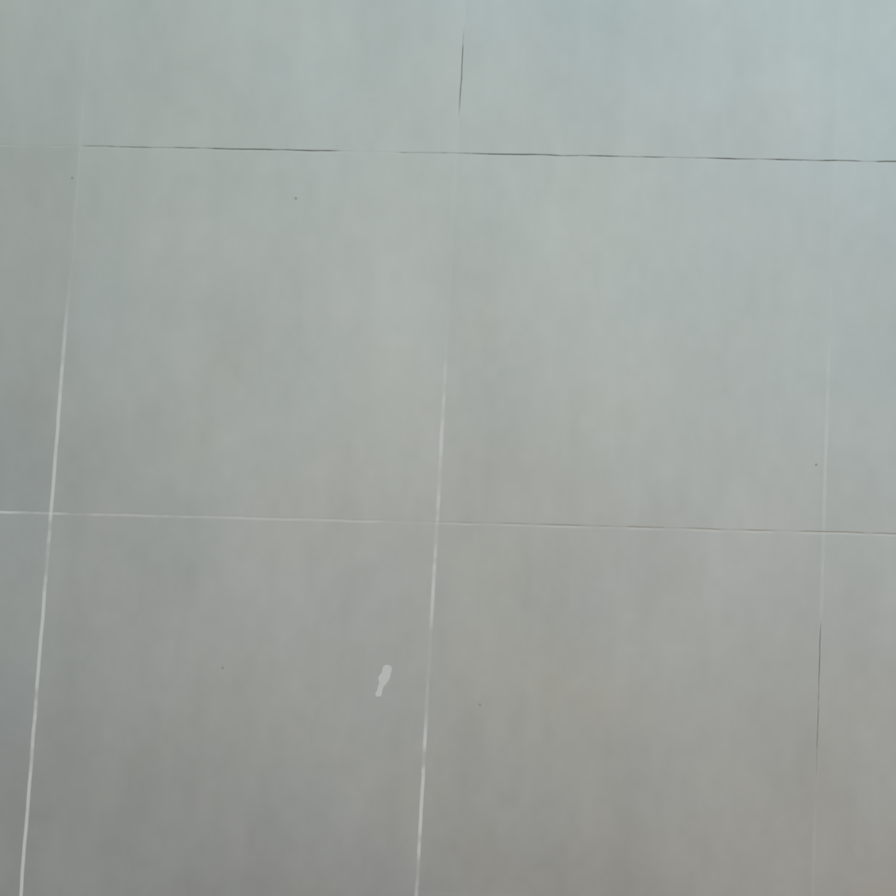
A Shadertoy shader for this texture:

```glsl
const vec3 BOTTOM_LEFT = vec3(0.500, 0.510, 0.503);
const vec3 BOTTOM_RIGHT = vec3(0.595, 0.585, 0.562);
const vec3 TOP_LEFT = vec3(0.622, 0.657, 0.640);
const vec3 TOP_RIGHT = vec3(0.698, 0.757, 0.760);
const vec3 CENTRE_GLOW = vec3(0.040, 0.032, 0.022);
const vec3 PALE_GROUT = vec3(0.735, 0.750, 0.735);
const vec3 DARK_CRACK = vec3(0.370, 0.380, 0.370);
const vec3 BROWN_CRACK = vec3(0.500, 0.470, 0.430);
const float TILE_TINT = 0.014;
const float STREAK_AMOUNT = 0.026;
const float MOTTLE_AMOUNT = 0.036;
const float GRAIN_AMOUNT = 0.020;
const float PALE_HALF_WIDTH = 0.0019;
const float CRACK_HALF_WIDTH = 0.0007;
const float WOBBLE = 0.0013;
const float SPECK_CELLS = 7.0;
const float SPECK_CHANCE = 0.06;
const vec2 FLECK_TOP = vec2(0.432, 0.252);
const vec2 FLECK_BOTTOM = vec2(0.422, 0.226);

// Start and end height of the pale grout and the crack on each column joint
const vec2 PALE_SPAN[3] = vec2[3](vec2(-0.3, 0.64), vec2(-0.3, 0.59), vec2(0.33, 0.61));
const vec2 CRACK_SPAN[3] = vec2[3](vec2(0.70, 0.74), vec2(0.88, 0.96), vec2(0.14, 0.30));
const vec3 PALE_STRENGTH = vec3(0.75, 0.75, 0.42);
const vec3 CRACK_STRENGTH = vec3(0.15, 0.60, 0.60);

float hash(vec2 p) {
    vec3 q = fract(p.xyx * 0.1031);
    q += dot(q, q.yzx + 33.33);
    return fract((q.x + q.y) * q.z);
}

float noise(vec2 p) {
    vec2 i = floor(p), f = fract(p);
    f = f * f * (3.0 - 2.0 * f);
    return mix(mix(hash(i), hash(i + vec2(1, 0)), f.x),
               mix(hash(i + vec2(0, 1)), hash(i + vec2(1, 1)), f.x), f.y);
}

float fbm(vec2 p) {
    float sum = 0.0, amp = 0.5;
    for (int i = 0; i < 4; i++) {
        sum += amp * noise(p);
        p = p * 2.03 + 17.0;
        amp *= 0.5;
    }
    return sum;
}

float band(float x, vec2 span, float soft) {
    return smoothstep(span.x - soft, span.x + soft, x)
         * (1.0 - smoothstep(span.y - soft, span.y + soft, x));
}

float stroke(float d, float halfWidth) {
    float blur = 0.0007 + 0.5 / iResolution.y;
    return 1.0 - smoothstep(halfWidth - blur, halfWidth + blur, abs(d));
}

// Patchy loss of grout along a joint
float worn(float along, float id) {
    return mix(0.25, 1.0, smoothstep(0.28, 0.58, fbm(vec2(along * 32.0, id * 7.3 + 2.0))));
}

float segment(vec2 p, vec2 a, vec2 b) {
    vec2 ab = b - a;
    return length(p - a - ab * clamp(dot(p - a, ab) / dot(ab, ab), 0.0, 1.0));
}

void mainImage(out vec4 fragColor, in vec2 fragCoord) {
    vec2 uv = fragCoord / iResolution.xy;

    // Tile coordinates in slight perspective: joints lie on whole numbers
    vec2 pitch = vec2(0.442 - 0.0245 * uv.y, 0.409 + 0.0065 * uv.x);
    vec2 tile = (uv - vec2(0.023 + 0.079 * uv.y, 0.430 - 0.026 * uv.x)) / pitch;
    vec2 joint = clamp(round(tile), vec2(0), vec2(2, 1));
    vec2 wobble = vec2(fbm(vec2(uv.y * 35.0, joint.x)), fbm(vec2(uv.x * 35.0, joint.y + 9.0)));
    vec2 d = (tile - joint) * pitch + (wobble - 0.47) * WOBBLE;

    // Uneven light and a faint tint for each tile
    vec3 color = mix(mix(BOTTOM_LEFT, BOTTOM_RIGHT, uv.x), mix(TOP_LEFT, TOP_RIGHT, uv.x), uv.y);
    color += CENTRE_GLOW * 16.0 * uv.x * (1.0 - uv.x) * uv.y * (1.0 - uv.y);
    color += TILE_TINT * (hash(floor(tile) + 5.0) - 0.5);

    // Upright streaks, mottling and grain
    color += STREAK_AMOUNT * (fbm(vec2(tile.x * 12.0, uv.y * 3.0)) - 0.47);
    color += MOTTLE_AMOUNT * (fbm(uv * vec2(11.0, 8.0) + 40.0) - 0.47);
    color += GRAIN_AMOUNT * (fbm(uv * vec2(75.0, 55.0)) - 0.47);
    color += vec3(0.4, 0.0, -0.4) * MOTTLE_AMOUNT * (fbm(uv * 9.0 + 70.0) - 0.47);

    // Column joints: worn pale grout with short cracks
    int column = int(joint.x);
    float wear = worn(uv.y, joint.x);
    float pale = max(0.10, PALE_STRENGTH[column] * band(uv.y, PALE_SPAN[column], 0.06));
    pale *= 1.0 - 0.65 * float(column == 1) * band(uv.y, vec2(0.19, 0.31), 0.02);
    color = mix(color, PALE_GROUT, pale * wear * stroke(d.x, PALE_HALF_WIDTH));
    float crack = CRACK_STRENGTH[column] * band(uv.y, CRACK_SPAN[column], 0.015);
    color = mix(color, DARK_CRACK, crack * wear * stroke(d.x, CRACK_HALF_WIDTH));

    // Row joints: a broken dark crack above, pale to brown grout below
    wear = worn(uv.x, joint.y + 4.0);
    float upper = joint.y;
    float gap = band(uv.x, vec2(0.375, 0.45), 0.012);
    float dark = upper * max(0.12, smoothstep(0.085, 0.10, uv.x) * (1.0 - gap)) * 0.85;
    float light = mix(mix(0.70, 0.38, smoothstep(0.04, 0.09, uv.x)), 0.20, upper);
    float brown = (1.0 - upper) * mix(0.12, 0.60, smoothstep(0.40, 0.65, uv.x));
    color = mix(color, PALE_GROUT, light * wear * stroke(d.y + 0.0014, 0.0014));
    color = mix(color, BROWN_CRACK, brown * wear * stroke(d.y - 0.0006, CRACK_HALF_WIDTH));
    color = mix(color, DARK_CRACK, dark * wear * stroke(d.y, CRACK_HALF_WIDTH));

    // Scattered specks and one pale scuff
    vec2 cell = floor(uv * SPECK_CELLS);
    vec2 centre = 0.2 + 0.6 * vec2(hash(cell + 11.0), hash(cell + 23.0));
    float speck = stroke(length(fract(uv * SPECK_CELLS) - centre) / SPECK_CELLS, 0.0014);
    color = mix(color, BROWN_CRACK, 0.6 * speck * step(hash(cell + 37.0), SPECK_CHANCE));
    float fleckWidth = mix(0.003, 0.006, smoothstep(FLECK_BOTTOM.y, FLECK_TOP.y, uv.y));
    float ragged = 0.003 * (noise(uv * 160.0) - 0.5);
    color = mix(color, PALE_GROUT, 0.7 * stroke(segment(uv, FLECK_TOP, FLECK_BOTTOM) + ragged, fleckWidth));

    fragColor = vec4(color, 1.0);
}
```
